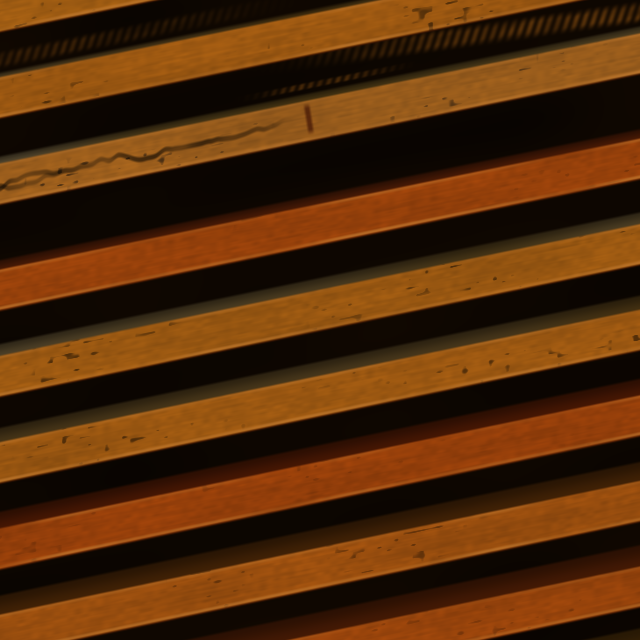
Give the GLSL for this texture, as a Shadertoy shader.

```glsl
#define PITCH 0.1348      // distance between slats
#define START -0.0143     // upper edge of the first slat at the left border
#define FACE 0.0635       // height of the lit face
#define WIDE_GAP 0.031    // extra space after the third slat
#define GAP_AT 0.36
#define SOFT 0.0022       // edge softness
#define GOLD vec3(0.615, 0.355, 0.070)
#define RED vec3(0.605, 0.255, 0.040)
#define DARK vec3(0.050, 0.024, 0.003)
#define RIM vec3(0.76, 0.48, 0.19)
#define RIB_FREQ 440.0

// Redness of each slat, from the top down
const float redness[10] = float[10](0.0, 0.1, 0.0, 0.95, 0.05, 0.1, 1.0, 0.45, 0.85, 0.2);

float hash(vec2 p) {
    vec3 q = fract(vec3(p.xyx) * 0.1031);
    q += dot(q, q.yzx + 33.33);
    return fract((q.x + q.y) * q.z);
}

float noise(vec2 p) {
    vec2 i = floor(p), f = fract(p);
    f = f * f * (3.0 - 2.0 * f);
    return mix(mix(hash(i), hash(i + vec2(1, 0)), f.x),
               mix(hash(i + vec2(0, 1)), hash(i + vec2(1, 1)), f.x), f.y);
}

// Soft band covering lo..hi
float band(float v, float lo, float hi, float w) {
    return smoothstep(lo - w, lo + w, v) * (1.0 - smoothstep(hi - w, hi + w, v));
}

// Ribbed rod lying in a gap
float rod(float x, float offset, float radius) {
    float profile = 1.0 - smoothstep(0.3, 1.0, abs(offset) / radius);
    return profile * (0.6 + 0.4 * cos(RIB_FREQ * (x + 0.35 * offset)));
}

vec3 gapColor(float x, float s) {
    vec3 col = DARK * (0.65 + 0.6 * noise(vec2(x * 5.0, s * 14.0)));
    float rods = rod(x, s - 0.094, 0.016) * (1.0 - smoothstep(0.15, 0.5, x)) * 0.55;
    rods += rod(x, s - 0.160 - 0.062 * x, 0.020) * smoothstep(0.38, 0.75, x);
    rods += rod(x, s - 0.232, 0.007) * band(x, 0.42, 0.60, 0.06) * 0.8;
    return col + vec3(0.25, 0.145, 0.03) * rods * (0.6 + 0.6 * noise(vec2(x * 30.0, s * 90.0)));
}

vec3 woodColor(float x, float d, float id) {
    vec2 p = vec2(x, d) + id * vec2(7.3, 3.1);
    float red = redness[int(id)];
    vec3 col = mix(GOLD, RED, red);

    // Broad shading, long grain and fine mottling
    float grain = noise(p * vec2(14.0, 260.0)) + 0.6 * noise(p * vec2(45.0, 420.0));
    float mottle = noise(p * vec2(90.0, 170.0));
    col *= 0.90 + 0.12 * noise(p * vec2(5.0, 30.0)) + 0.07 * (grain - 0.8) + 0.10 * (mottle - 0.4);

    // Sparse dark flecks, rarer on red slats
    float fleck = smoothstep(0.80, 0.97, noise(p * vec2(75.0, 150.0) + 40.0));
    fleck *= smoothstep(0.48, 0.75, noise(p * vec2(7.0, 20.0) + 9.0));
    col *= 1.0 - 0.5 * fleck * (1.0 - 0.7 * red);

    // Cracks and a knot on the worn third slat
    if (id == 2.0) {
        float v = d / FACE;
        col += vec3(0.0, 0.015, 0.04);
        for (float k = 0.0; k < 2.0; k++) {
            float path = 0.48 - 0.55 * x + 0.28 * noise(vec2(x * 22.0, 5.0 + k))
                       + 0.10 * noise(vec2(x * 70.0, k)) - 0.22 * k;
            float line = 1.0 - smoothstep(0.02, 0.10, abs(v - path));
            float reach = 1.0 - smoothstep(0.38 - 0.3 * k, 0.47 - 0.3 * k, x);
            col *= 1.0 - line * reach * (0.25 + 0.4 * noise(vec2(x * 25.0, 30.0 + k)));
        }
        float knot = 1.0 - smoothstep(0.001, 0.007, abs(x - 0.478 - 0.010 * v));
        col = mix(col, vec3(0.27, 0.09, 0.02), 0.75 * knot * band(v, 0.12, 0.80, 0.1));
    }
    return col;
}

void mainImage(out vec4 fragColor, in vec2 fragCoord) {
    vec2 uv = fragCoord / iResolution.xy;
    float x = uv.x, down = 1.0 - uv.y;
    float soft = max(SOFT, 1.0 / iResolution.y);

    // Distance across the slanted slats, then slat index and local offset
    float s = down + mix(0.203, 0.211, down) * x;
    float t = s - START - WIDE_GAP * step(GAP_AT, s);
    float id = clamp(floor(t / PITCH + 0.35), 0.0, 9.0);
    float d = t - id * PITCH;
    float red = redness[int(id)];
    vec3 col = gapColor(x, s);

    // Upper side of the slat, deeper toward the bottom
    float depth = 0.003 + 0.0038 * id;
    vec3 side = mix(vec3(0.20, 0.14, 0.025), vec3(0.23, 0.075, 0.012), red);
    vec3 sheen = vec3(0.29, 0.26, 0.20);
    float sheenAmount = 0.7 * (1.0 - smoothstep(4.5, 6.5, id)) * (1.0 - red);
    side = mix(side, sheen, sheenAmount * noise(vec2(x * 4.0 + id * 5.0, 2.0)));
    side *= 0.75 + 0.4 * smoothstep(-depth, 0.0, d);
    col = mix(col, side, band(d, -depth, FACE * 0.5, soft * 1.3));

    // Lit face with worn bright rims and a warm lower edge
    vec3 wood = woodColor(x, d, id);
    float wear = noise(vec2(x * 9.0 + id * 13.0, id));
    float upper = 1.0 - smoothstep(0.0, 0.005, abs(d - 0.002));
    float lower = 1.0 - smoothstep(0.0, 0.0045, abs(d - FACE + 0.003));
    wood = mix(wood, RIM, upper * 0.45 * wear + lower * (0.2 + 0.5 * wear));
    col = mix(col, vec3(0.24, 0.085, 0.01), band(d, FACE * 0.5, FACE + 0.002, soft));
    col = mix(col, wood, band(d, 0.0, FACE, soft));

    fragColor = vec4(col, 1.0);
}
```
